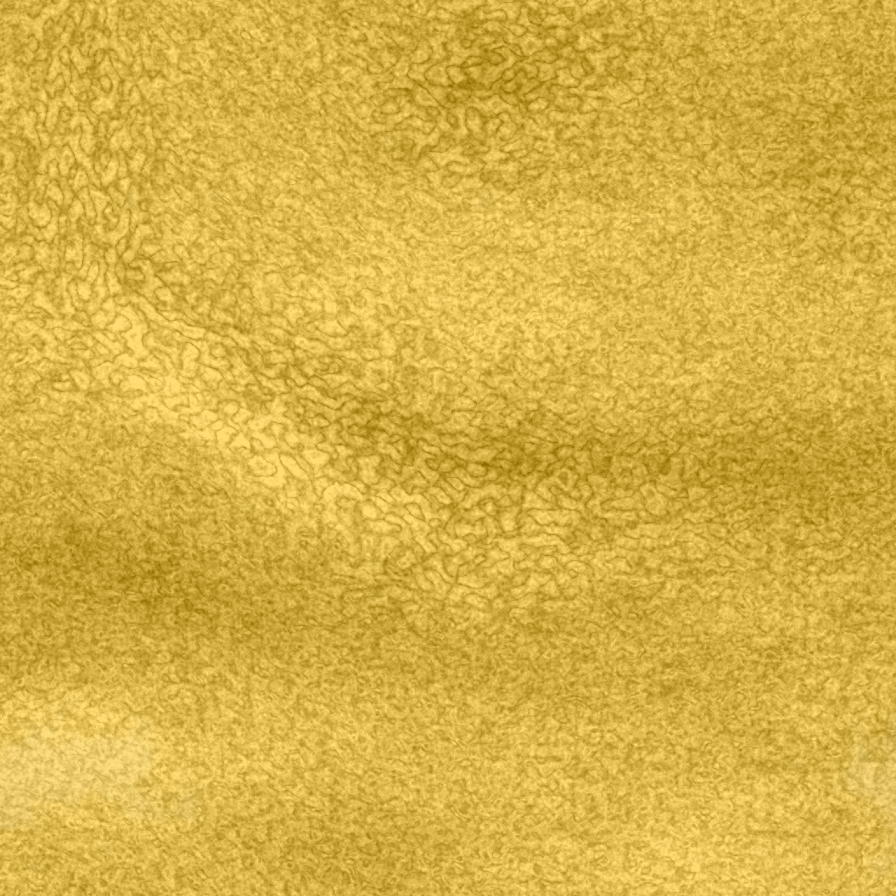
Write a WebGL 2 fragment shader that draws this texture.

```glsl
#version 300 es
precision highp float;

uniform vec2 u_resolution;
out vec4 fragColor;

const vec3 GOLD = vec3(0.845, 0.705, 0.285);
const vec3 TONE_STEP = vec3(1.0, 1.0, 1.05);
const vec3 PALE_GOLD = vec3(0.87, 0.75, 0.39);

// Integer hash giving two values in 0..1
vec2 hash2(vec2 cell) {
  uvec2 v = uvec2(ivec2(cell)) * 1664525u + 1013904223u;
  v.x += v.y * 1664525u;
  v.y += v.x * 1664525u;
  v ^= v >> 16u;
  v.x += v.y * 1664525u;
  v.y += v.x * 1664525u;
  v ^= v >> 16u;
  return vec2(v & 65535u) / 65535.0;
}

float cornerSlope(vec2 cell, vec2 corner, vec2 f) {
  return dot(hash2(cell + corner) * 2.0 - 1.0, f - corner);
}

// Gradient noise, roughly -0.7..0.7
float noise(vec2 p) {
  vec2 cell = floor(p), f = p - cell;
  vec2 w = f * f * f * (f * (f * 6.0 - 15.0) + 10.0);
  float low = mix(cornerSlope(cell, vec2(0, 0), f), cornerSlope(cell, vec2(1, 0), f), w.x);
  float high = mix(cornerSlope(cell, vec2(0, 1), f), cornerSlope(cell, vec2(1, 1), f), w.x);
  return mix(low, high, w.y);
}

float fbm(vec2 p, int octaves) {
  float sum = 0.0, amplitude = 1.0;
  for (int i = 0; i < octaves; i++) {
    sum += amplitude * noise(p);
    p = p * 2.03 + 17.3;
    amplitude *= 0.55;
  }
  return sum;
}

// Soft elliptical spot
float glow(vec2 p, vec2 centre, vec2 radius) {
  vec2 d = (p - centre) / radius;
  return exp(-dot(d, d));
}

// Broad light and shade of the sheet; flow follows the sagging fold
float sheen(vec2 uv, vec2 flow) {
  float tone = 0.09 * glow(flow, vec2(0.27, 0.635), vec2(0.25, 0.055));
  tone -= 0.095 * glow(flow, vec2(0.64, 0.74), vec2(0.40, 0.05));
  tone -= 0.10 * glow(uv, vec2(0.10, 0.36), vec2(0.27, 0.09));
  tone -= 0.085 * glow(uv, vec2(0.53, 0.92), vec2(0.14, 0.07));
  tone -= 0.06 * glow(uv, vec2(0.95, 0.88), vec2(0.22, 0.13));
  tone -= 0.065 * glow(uv, vec2(1.00, 0.43), vec2(0.27, 0.07));
  tone -= 0.045 * glow(uv, vec2(0.50, 0.27), vec2(0.40, 0.07));
  tone -= 0.06 * glow(uv, vec2(0.40, 0.05), vec2(0.13, 0.06));
  tone += 0.05 * glow(uv, vec2(0.42, 0.67), vec2(0.40, 0.11));
  tone += 0.07 * glow(uv, vec2(0.10, 0.17), vec2(0.32, 0.09));
  tone += 0.05 * glow(uv, vec2(0.80, 0.04), vec2(0.25, 0.08));
  return tone + 0.055 * fbm(mix(uv, flow, 0.6) * vec2(6.0, 14.0), 4);
}

// Where the foil is crumpled into larger cells
float crumpling(vec2 uv, vec2 flow) {
  float amount = glow(flow, vec2(0.42, 0.70), vec2(0.34, 0.12));
  amount += glow(uv, vec2(0.54, 0.92), vec2(0.16, 0.11));
  amount += 0.8 * glow(uv, vec2(0.10, 0.82), vec2(0.09, 0.24));
  return clamp(amount + 0.25 + 0.6 * fbm(uv * 7.0 + 40.0, 2), 0.0, 1.0);
}

// Wavy light and dark contours around noise hills
float ripple(float height, float density, float phase) {
  return sin(height * density + phase);
}

float crease(float height, float width) {
  return 1.0 - smoothstep(0.0, width, abs(height));
}

void main() {
  vec2 uv = gl_FragCoord.xy / u_resolution;
  vec2 flow = uv + vec2(0.0, 0.25 * smoothstep(0.0, 0.55, uv.x));
  flow += 0.012 * vec2(fbm(uv * 9.0, 2), fbm(uv * 9.0 + 31.0, 2));

  float broad = sheen(uv, flow);
  float crumple = crumpling(uv, flow);

  // Grain runs upright near the upper left edge
  float upright = glow(uv, vec2(0.10, 0.85), vec2(0.09, 0.24));
  vec2 wrinkled = mix(uv, flow, 0.5);
  wrinkled += 0.006 * vec2(noise(uv * 60.0), noise(uv * 60.0 + 9.0));
  float across = noise(wrinkled * vec2(50.0, 72.0));
  float along = noise(uv * vec2(76.0, 48.0) + 55.0);
  float coarse = mix(across, along, smoothstep(0.3, 0.7, upright));
  coarse += 0.12 * noise(wrinkled * 150.0 + 21.0);
  float fine = noise(wrinkled * vec2(82.0, 106.0) + 70.0) + 0.3 * noise(uv * 190.0 + 3.0);

  // Wrinkles, creases and dust
  float coarseTone = 0.065 * ripple(coarse, 9.5, -1.1) - 0.075 * crease(coarse + 0.03, 0.10) + 0.025;
  float fineTone = 0.072 * ripple(fine, 9.0, 0.3) - 0.055 * crease(fine - 0.1, 0.10) + 0.008;
  float tone = broad + coarseTone * (0.2 + 0.8 * crumple) + fineTone * (1.0 - 0.5 * crumple);
  tone += 0.14 * noise(uv * 215.0) + 0.05 * (hash2(floor(uv * 512.0)).x - 0.5);
  tone = clamp(tone + 0.004, -0.32, 0.155);

  // Worn pale patches near the lower corners
  float worn = glow(uv, vec2(0.06, 0.13), vec2(0.16, 0.07)) + glow(uv, vec2(1.0, 0.13), vec2(0.06, 0.09));
  worn = smoothstep(0.4, 0.8, worn + 0.8 * fbm(uv * 16.0 + 5.0, 3));

  vec3 colour = GOLD + TONE_STEP * tone;
  colour = mix(colour, PALE_GOLD + TONE_STEP * tone * 0.75, 0.7 * worn);
  fragColor = vec4(clamp(colour, 0.0, 1.0), 1.0);
}
```
